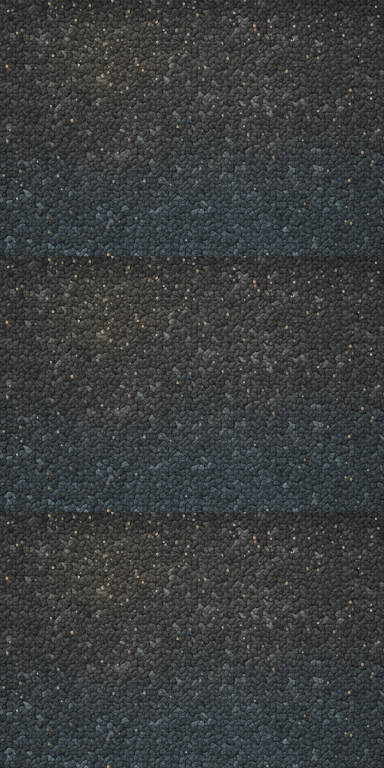
This texture is drawn by a Shadertoy shader. Its source:

```glsl
// Worn asphalt: packed dark stones with pale chips, one panel wide, three panels stacked.

const float PANELS = 3.0;
const float STONES = 64.0;   // coarse stones across the width
const float GRIT = 118.0;    // fine grains across the width
const float CHIPS = 84.0;    // chip cells across the width
const vec2 LIGHT_DIR = vec2(-0.5, 0.86);

const vec3 COOL_TAR = vec3(0.228, 0.257, 0.275);
const vec3 WARM_TAR = vec3(0.250, 0.248, 0.238);
const vec3 BROWN_DUST = vec3(0.300, 0.275, 0.245);
const vec3 GREY_CHIP = vec3(0.63, 0.64, 0.62);
const vec3 TAN_CHIP = vec3(0.64, 0.55, 0.45);

struct Cell {
    vec2 offset;   // from the cell's centre to the sample
    float gap;     // zero on the border between two cells
    float id;
};

float hash(vec2 p) {
    vec3 q = fract(p.xyx * vec3(0.1031, 0.1030, 0.0973));
    q += dot(q, q.yzx + 33.33);
    return fract((q.x + q.y) * q.z);
}

// Cellular noise: nearest centre, border distance and random id
Cell cellular(vec2 p, float seed) {
    vec2 base = floor(p);
    float nearest = 9.0, second = 9.0;
    Cell cell = Cell(vec2(0.0), 0.0, 0.0);
    for (int y = -1; y <= 1; y++) {
        for (int x = -1; x <= 1; x++) {
            vec2 k = base + vec2(x, y);
            vec2 jitter = vec2(hash(k + seed), hash(k + seed + 57.3));
            vec2 d = p - k - 0.12 - 0.76 * jitter;
            float dist = length(d);
            if (dist < nearest) {
                second = nearest;
                nearest = dist;
                cell.offset = d;
                cell.id = hash(k + seed + 113.7);
            } else {
                second = min(second, dist);
            }
        }
    }
    cell.gap = second - nearest;
    return cell;
}

// Layered sines, roughly -1 to 1
float stain(vec2 p) {
    float sum = 0.0, amp = 0.5;
    for (int i = 0; i < 4; i++) {
        sum += amp * sin(p.x + 1.7 * sin(p.y)) * sin(p.y + 1.3 * sin(p.x * 0.8));
        p = mat2(1.5, 1.1, -1.1, 1.5) * p + 2.3;
        amp *= 0.6;
    }
    return sum;
}

float blob(vec2 p, vec2 centre, vec2 size) {
    vec2 d = (p - centre) / size;
    return exp(-dot(d, d));
}

// Light and shadow on one layer of domed stones
float relief(Cell cell, float slope, float crevice) {
    float dome = 1.0 + slope * dot(cell.offset, LIGHT_DIR);
    return dome * mix(1.0 - crevice, 1.05, smoothstep(0.0, 0.28, cell.gap));
}

// Chance that a cell holds a chip; panel coordinates run 0 to 1
float chipDensity(vec2 panel) {
    float clusters = blob(panel, vec2(0.47, 0.88), vec2(0.05, 0.09))
                   + blob(panel, vec2(0.71, 0.83), vec2(0.07, 0.12))
                   + blob(panel, vec2(0.85, 0.82), vec2(0.05, 0.13))
                   + blob(panel, vec2(0.30, 0.80), vec2(0.12, 0.18))
                   + 0.6 * blob(panel, vec2(0.92, 0.56), vec2(0.09, 0.12))
                   + 0.5 * blob(panel, vec2(0.60, 0.58), vec2(0.12, 0.08));
    return 0.022 + 0.025 * panel.y + 0.15 * clusters;
}

vec3 asphalt(vec2 uv, float aspect) {
    vec2 panel = vec2(uv.x, fract(uv.y * PANELS));
    vec2 p = panel * vec2(1.0, aspect / PANELS);

    // Tar: cool at the foot, warm and dusty at the head
    float mottled = stain(p * 11.0);
    vec3 color = mix(COOL_TAR, WARM_TAR, smoothstep(0.15, 0.85, panel.y + 0.15 * mottled));
    float dust = blob(panel, vec2(0.29, 0.68), vec2(0.16, 0.30))
               + 0.5 * blob(panel, vec2(0.68, 0.60), vec2(0.12, 0.12));
    color = mix(color, BROWN_DUST, 0.6 * dust);
    float side = 2.0 * panel.x - 1.0;
    color *= (1.05 + 0.07 * mottled) * (1.0 - 0.13 * side * side);
    color *= 1.0 - 0.16 * smoothstep(0.86, 1.0, panel.y);

    // Stones and grit
    Cell stone = cellular(p * STONES + 0.25 * sin(p.yx * 190.0), 3.0);
    Cell grain = cellular(p * GRIT, 29.0);
    float tone = 0.90 + 0.20 * stone.id + 0.30 * smoothstep(0.90, 0.96, stone.id);
    color *= tone * relief(stone, 0.50, 0.34) * relief(grain, 0.36, 0.16);

    // Pale chips
    Cell chip = cellular(p * CHIPS, 71.0);
    float variety = fract(chip.id * 917.0);
    float radius = mix(0.24, 0.50, variety);
    vec2 shape = chip.offset * vec2(1.0 + 0.4 * variety, 1.1);
    float cover = 1.0 - smoothstep(radius - 0.14, radius, length(shape));
    cover *= step(chip.id, chipDensity(panel)) * smoothstep(0.0, 0.12, chip.gap);
    vec3 chipColor = mix(GREY_CHIP, TAN_CHIP, fract(variety * 7.0));
    chipColor *= (0.68 + 0.40 * fract(variety * 13.0)) * relief(chip, 0.35, 0.10);
    return mix(color, chipColor, cover);
}

void mainImage(out vec4 fragColor, in vec2 fragCoord) {
    float aspect = iResolution.y / iResolution.x;
    vec3 sum = vec3(0.0);
    for (int i = 0; i < 4; i++) {   // 2 x 2 samples smooth the edges
        vec2 shift = vec2(i % 2, i / 2) * 0.5 - 0.25;
        sum += asphalt((fragCoord + shift) / iResolution.xy, aspect);
    }
    fragColor = vec4(sum * 0.25, 1.0);
}
```
